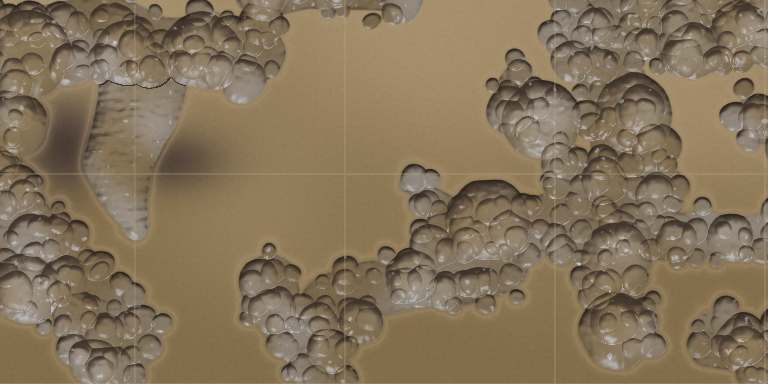
Give the GLSL for this texture, as a Shadertoy shader.

```glsl
vec2 hash2(vec2 p) {
    p = vec2(dot(p, vec2(127.1, 311.7)), dot(p, vec2(269.5, 183.3)));
    return fract(sin(p) * 43758.5);
}

float gradientNoise(vec2 p) {
    vec2 i = floor(p), f = fract(p), u = f * f * (3.0 - 2.0 * f), o = vec2(0, 1);
    float a = dot(hash2(i) * 2.0 - 1.0, f);
    float b = dot(hash2(i + o.yx) * 2.0 - 1.0, f - o.yx);
    float c = dot(hash2(i + o.xy) * 2.0 - 1.0, f - o.xy);
    float d = dot(hash2(i + o.yy) * 2.0 - 1.0, f - o.yy);
    return mix(mix(a, b, u.x), mix(c, d, u.x), u.y);
}

float branch(vec2 p, vec2 a, vec2 b, float radius) {
    vec2 q = p - a, ab = b - a;
    return length(q - ab * clamp(dot(q, ab) / dot(ab, ab), 0.0, 1.0)) - radius;
}

// Main masses that the bubbles grow in
float clump(vec2 p) {
    float d = branch(p, vec2(-0.05, 0.88), vec2(0.3, 0.91), 0.13);
    d = min(d, branch(p, vec2(0.3, 0.92), vec2(0.67, 0.87), 0.11));
    d = min(d, branch(p, vec2(0.7, 1.02), vec2(1.0, 1.02), 0.09));
    d = min(d, branch(p, vec2(0.0, 0.8), vec2(0.0, 0.45), 0.1));
    d = min(d, branch(p, vec2(0.03, 0.42), vec2(0.3, 0.13), 0.14));
    d = min(d, branch(p, vec2(0.7, 0.25), vec2(0.85, 0.03), 0.11));
    d = min(d, branch(p, vec2(0.85, 0.22), vec2(1.3, 0.31), 0.11));
    d = min(d, branch(p, vec2(1.06, 0.52), vec2(1.2, 0.46), 0.055));
    d = min(d, branch(p, vec2(1.17, 0.38), vec2(1.5, 0.42), 0.11));
    d = min(d, branch(p, vec2(1.34, 0.78), vec2(1.5, 0.53), 0.09));
    d = min(d, branch(p, vec2(1.52, 0.92), vec2(1.97, 0.94), 0.12));
    d = min(d, branch(p, vec2(1.6, 0.75), vec2(1.68, 0.48), 0.13));
    d = min(d, branch(p, vec2(1.55, 0.42), vec2(1.62, 0.19), 0.12));
    d = min(d, branch(p, vec2(1.7, 0.38), vec2(2.02, 0.39), 0.1));
    d = min(d, branch(p, vec2(1.86, 0.12), vec2(2.04, 0.07), 0.1));
    d = min(d, branch(p, vec2(1.95, 0.69), vec2(2.05, 0.65), 0.08));
    return d + 0.04 * gradientNoise(p * 8.0);
}

// Tapered, slightly bent pod
float pod(vec2 p) {
    float t = clamp((0.77 - p.y) / 0.36, 0.0, 1.0);
    vec2 axis = vec2(0.34 + 0.03 * cos(t * 5.0), mix(0.77, 0.41, t));
    return (length(p - axis) - mix(0.115, 0.035, t * t)) * 0.9;
}

// x: surface height, y: distance to the outline
vec2 surface(vec2 p) {
    vec2 q = p + 0.014 * vec2(gradientNoise(p * 13.0), gradientNoise(p * 13.0 + 40.0));
    float edge = clump(q) + 0.035, height = 0.0, size = 0.19;
    for (int k = 0; k < 3; k++) {
        float layer = 0.0;
        for (int n = 0; n < 9; n++) {
            vec2 id = floor(q / size) + vec2(n % 3 - 1, n / 3 - 1);
            vec2 rnd = hash2(id + float(k) * 17.0);
            vec2 centre = (id + 0.15 + 0.7 * rnd) * size;
            float radius = size * mix(0.3, 0.6, fract(rnd.x * 7.0 + rnd.y * 3.0));
            float d = length(q - centre);
            if (d < radius + 0.03 && clump(centre) < -0.5 * radius) {
                edge = min(edge, d - radius);
                float t = min(d / radius, 1.0);
                layer = max(layer, radius * (1.0 - t * t * t * t));
            }
        }
        height += layer * 0.42;
        size *= 0.57;
    }
    float podEdge = pod(q);
    if (edge > 0.0 && podEdge < 0.0) {
        height = 0.04 * (1.0 - exp(podEdge * 35.0));
        height += 0.005 * gradientNoise(q * vec2(22.0, 65.0));
    }
    height += 0.007 * gradientNoise(q * 24.0) + 0.0045 * gradientNoise(q * 58.0);
    return vec2(height, min(edge, podEdge));
}

void mainImage(out vec4 fragColor, in vec2 fragCoord) {
    vec2 p = fragCoord / iResolution.y;

    // Blurred backdrop with soft shadows beside the pod
    float glow = p.y + 0.45 * gradientNoise(p * 2.2 + 3.0);
    vec3 color = mix(vec3(0.51, 0.43, 0.29), vec3(0.65, 0.56, 0.42), smoothstep(0.1, 1.1, glow));
    vec2 rightShade = (p - vec2(0.44, 0.58)) * vec2(7.0, 13.0);
    vec2 leftShade = (p - vec2(0.17, 0.62)) * vec2(9.0, 8.0);
    float shade = 0.75 * exp(-dot(rightShade, rightShade)) + 0.85 * exp(-dot(leftShade, leftShade));
    color = mix(color, vec3(0.25, 0.2, 0.19), min(shade, 0.9));

    // Normal from the height field
    vec2 e = vec2(0.003, 0.0), s = surface(p);
    vec2 slope = vec2(surface(p + e.xy).x - s.x, surface(p + e.yx).x - s.x) / e.x;
    vec3 normal = normalize(vec3(-slope, 1.0));

    // Wet brown film, dark above and lit from below
    float light = dot(normal, normalize(vec3(0.12, -0.55, 0.8)));
    float tint = smoothstep(-0.3, 0.4, gradientNoise(p * 6.0 + 9.0));
    vec3 film = mix(vec3(0.53, 0.45, 0.33), vec3(0.62, 0.58, 0.53), tint);
    film = mix(vec3(0.27, 0.22, 0.18), film, smoothstep(-0.1, 0.85, light));
    film *= 0.9 + 0.12 * smoothstep(0.0, 0.06, s.x);

    // Glossy highlights and small glints
    float gloss = pow(max(dot(normal, normalize(vec3(-0.12, -0.75, 0.75))), 0.0), 28.0);
    gloss *= 0.55 + 0.6 * gradientNoise(p * 18.0);
    float glint = smoothstep(0.3, 0.5, gradientNoise(p * 62.0)) * 0.45;
    film = mix(film, vec3(0.82, 0.84, 0.88), clamp(gloss + glint, 0.0, 0.9));

    // Pale halo, dark outline, then the film itself
    color = mix(color, vec3(0.66, 0.57, 0.44), 0.5 * exp(-abs(s.y - 0.01) * 140.0));
    film *= 1.0 - 0.35 * exp(-abs(s.y + 0.004) * 250.0) * smoothstep(-0.3, 0.5, normal.y);
    color = mix(color, film, smoothstep(0.003, -0.003, s.y));

    // Faint seams and fine grain
    vec2 seam = abs(fract((p - vec2(0.351, 0.0)) / 0.547 + 0.5) - 0.5) * 0.547;
    color = mix(color, vec3(0.72, 0.66, 0.55), 0.28 * smoothstep(0.003, 0.001, min(seam.x, seam.y)));
    color += 0.02 * gradientNoise(p * 110.0);
    fragColor = vec4(color, 1.0);
}
```
